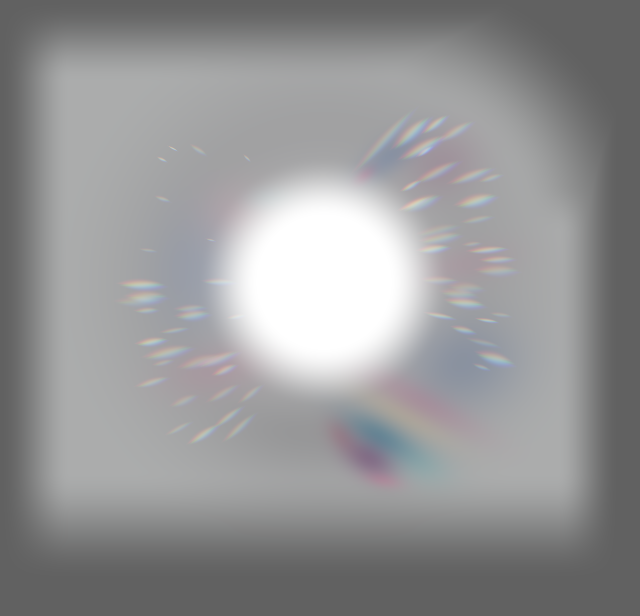
A WebGL 2 fragment shader for this background:

```glsl
#version 300 es
precision highp float;
// A white glow on a soft grey panel with dark blurred borders, ringed by
// prismatic flecks. The panel is built from soft edges, the colour clouds from
// rotated gaussians, and the flecks from hashed leaf shapes in angular sectors.
uniform vec2 u_resolution;
out vec4 fragColor;

const vec2 GLOW_CENTER = vec2(0.526, 0.542);
const vec3 BORDER_GREY = vec3(0.38);
const vec3 RIM_GREY = vec3(0.67, 0.675, 0.675);
const vec3 INNER_GREY = vec3(0.62, 0.62, 0.625);

float hash(vec2 p) {
    vec3 q = fract(vec3(p.xyx) * 0.1031);
    q += dot(q, q.yzx + 33.33);
    return fract((q.x + q.y) * q.z);
}

// Coordinates of p in a frame at center, turned by angle
vec2 localFrame(vec2 p, vec2 center, float angle) {
    float c = cos(angle), s = sin(angle);
    vec2 d = p - center;
    return vec2(c * d.x + s * d.y, c * d.y - s * d.x);
}

// Soft elliptical cloud that shifts the colour
vec3 cloud(vec2 p, vec2 center, vec2 size, float angle, vec3 shift) {
    vec2 q = localFrame(p, center, angle) / size;
    return shift * exp(-dot(q, q));
}

// Pointed streak, bright along its axis
float leaf(vec2 q, vec2 size) {
    float along = q.x / size.x;
    return 1.0 - smoothstep(0.0, 1.0, along * along + abs(q.y) / size.y);
}

// Streak whose red and blue layers are slightly displaced
vec3 prism(vec2 p, vec2 center, vec2 size, float angle) {
    vec2 q = localFrame(p, center, angle);
    vec2 offset = vec2(0.15 * size.x, -0.35 * size.y);
    return vec3(leaf(q + offset, size), leaf(q, size), leaf(q - offset, size));
}

// Streaks scattered over a sector around the glow
vec3 spray(vec2 p, vec2 angles, vec2 radii, float size, int count, float seed) {
    vec3 sum = vec3(0.0);
    for (int i = 0; i < count; i++) {
        vec2 id = vec2(float(i) + 1.0, seed);
        float a = mix(angles.x, angles.y, (float(i) + hash(id)) / float(count));
        float r = mix(radii.x, radii.y, hash(id + 17.0));
        vec2 d = r * vec2(cos(a), sin(a));
        float tilt = atan(0.55 * d.y / d.x);
        float scale = size * mix(0.5, 1.3, hash(id + 41.0));
        vec2 shape = scale * vec2(1.0, mix(0.17, 0.32, hash(id + 73.0)));
        sum += prism(p, GLOW_CENTER + d, shape, tilt) * mix(0.06, 0.16, hash(id + 97.0));
    }
    return sum;
}

// Blurred panel with a wide round corner at the upper right
float panelMask(vec2 p) {
    float left = smoothstep(0.0, 0.115, p.x);
    float right = 1.0 - smoothstep(0.905, 1.005, p.x);
    float bottom = smoothstep(0.055, 0.235, p.y);
    float top = 1.0 - smoothstep(0.865, 1.0, p.y);
    vec2 d = max(p - vec2(0.63, 0.62), 0.0);
    float corner = 1.0 - smoothstep(0.22, 0.43, length(d));
    float blend = smoothstep(0.0, 0.08, min(d.x, d.y));
    return left * bottom * mix(right * top, min(right * top, corner), blend);
}

// Cool and warm clouds around the glow
vec3 colourClouds(vec2 p) {
    vec3 c = cloud(p, vec2(0.617, 0.293), vec2(0.065, 0.024), -0.5, vec3(-0.20, -0.08, -0.03));
    c += cloud(p, vec2(0.600, 0.254), vec2(0.045, 0.027), -0.5, vec3(-0.10, -0.19, -0.10));
    c += cloud(p, vec2(0.553, 0.295), vec2(0.030, 0.020), -0.9, vec3(0.01, -0.07, -0.05));
    c += cloud(p, vec2(0.623, 0.220), vec2(0.030, 0.012), -0.2, vec3(0.06, -0.04, -0.01));
    c += cloud(p, vec2(0.685, 0.245), vec2(0.050, 0.030), -0.4, vec3(-0.06, 0.01, 0.01));
    c += cloud(p, vec2(0.680, 0.350), vec2(0.110, 0.025), -0.5, vec3(0.04, -0.05, -0.02));
    c += cloud(p, vec2(0.655, 0.325), vec2(0.090, 0.020), -0.5, vec3(0.05, 0.03, -0.02));
    c += cloud(p, vec2(0.755, 0.410), vec2(0.090, 0.070), 0.0, vec3(-0.09, -0.06, -0.01));
    c += cloud(p, vec2(0.630, 0.745), vec2(0.060, 0.025), 0.65, vec3(-0.10, -0.06, 0.0));
    c += cloud(p, vec2(0.720, 0.735), vec2(0.060, 0.050), 0.5, vec3(-0.01, -0.06, -0.03));
    c += cloud(p, vec2(0.592, 0.715), vec2(0.020, 0.010), 0.7, vec3(0.06, -0.06, -0.03));
    c += cloud(p, vec2(0.386, 0.655), vec2(0.060, 0.050), 0.0, vec3(0.05, 0.0, 0.01));
    c += cloud(p, vec2(0.436, 0.675), vec2(0.040, 0.020), 0.0, vec3(-0.02, 0.03, 0.03));
    c += cloud(p, vec2(0.320, 0.560), vec2(0.070, 0.100), 0.0, vec3(-0.04, -0.02, 0.02));
    c += cloud(p, vec2(0.355, 0.400), vec2(0.090, 0.040), 0.2, vec3(0.03, -0.03, -0.01));
    c += cloud(p, vec2(0.750, 0.570), vec2(0.080, 0.030), 0.2, vec3(0.02, -0.03, -0.01));
    return c + cloud(p, vec2(0.50, 0.30), vec2(0.13, 0.06), 0.0, vec3(-0.04));
}

void main() {
    vec2 p = gl_FragCoord.xy / u_resolution.y;
    float r = length(p - GLOW_CENTER);

    // Panel and clouds
    vec3 inner = mix(INNER_GREY, RIM_GREY, smoothstep(0.2, 0.45, r));
    vec3 col = mix(BORDER_GREY, inner, panelMask(p)) + colourClouds(p);

    // Flecks by sector, then two long rays
    col += spray(p, vec2(0.0, 1.05), vec2(0.18, 0.33), 0.034, 20, 3.0);
    col += spray(p, vec2(-0.5, 0.0), vec2(0.17, 0.32), 0.028, 10, 11.0);
    col += spray(p, vec2(3.1, 3.6), vec2(0.15, 0.31), 0.034, 11, 23.0);
    col += spray(p, vec2(3.6, 4.2), vec2(0.21, 0.34), 0.034, 12, 31.0);
    col += spray(p, vec2(2.1, 3.0), vec2(0.19, 0.33), 0.016, 7, 47.0);
    col += 0.09 * prism(p, vec2(0.625, 0.773), vec2(0.075, 0.010), 0.83);
    col += 0.16 * prism(p, vec2(0.687, 0.760), vec2(0.045, 0.011), 0.52);

    // White glow with a faint halo
    float glow = 1.0 - smoothstep(0.105, 0.205, r);
    float halo = 0.25 * exp(-pow(r / 0.19, 4.0));
    col = mix(col, vec3(1.0), max(glow, 0.0) + halo * (1.0 - glow));
    fragColor = vec4(clamp(col, 0.0, 1.0), 1.0);
}
```
